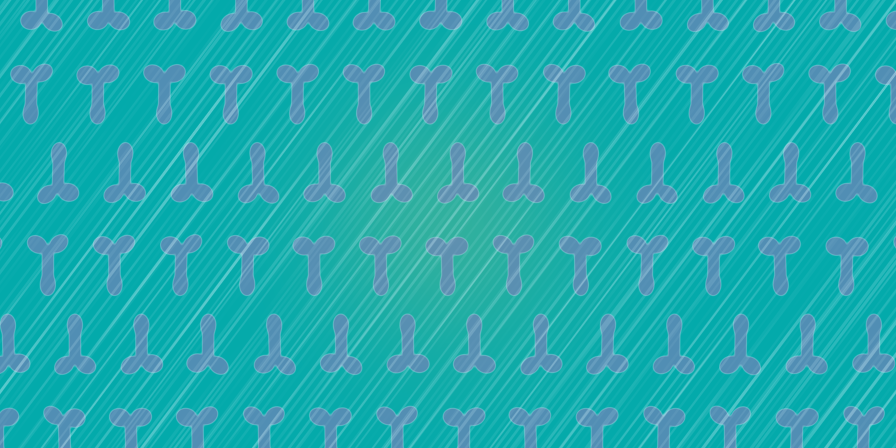
This pattern is drawn by a WebGL 2 fragment shader. Its source:

```glsl
#version 300 es
precision highp float;
// Staggered rows of two-lobed, round-tipped stems, alternately upright and inverted, under slanted pale streaks on teal.

#define COLUMN_PITCH 0.1486
#define PAIR_PITCH 0.3828
#define PAIR_SHIFT 0.0371
#define HALF_HEIGHT 0.0685
#define OUTLINE_WIDTH 0.0026
#define FILL_OPACITY 0.7
#define FINE_PITCH 0.0165
#define BOLD_PITCH 0.047
#define GLOW_RADIUS 0.3

uniform vec2 u_resolution;
out vec4 fragColor;

const vec3 TEAL = vec3(0.01, 0.665, 0.67);
const vec3 GLOW = vec3(0.19, 0.69, 0.62);
const vec3 VIOLET = vec3(0.45, 0.51, 0.72);
const vec3 PALE = vec3(0.85, 0.97, 1.0);

float hash(vec2 p) {
    return fract(sin(dot(p, vec2(127.1, 311.7))) * 43758.5453);
}

float smoothMin(float a, float b, float k) {
    float h = max(k - abs(a - b), 0.0) / k;
    return min(a, b) - h * h * k * 0.25;
}

float ellipse(vec2 p, vec2 radii) {
    float k = length(p / radii);
    return k * (k - 1.0) / max(length(p / (radii * radii)), 0.001);
}

float box(vec2 p, vec2 halfSize) {
    vec2 d = abs(p) - halfSize;
    return length(max(d, 0.0)) + min(max(d.x, d.y), 0.0);
}

// Stem with its tip at y = 1 and its lobes near y = -0.6
float stem(vec2 p, vec2 id) {
    p.x -= (hash(id + 3.1) - 0.5) * 0.06 * p.y;
    float d = box(p - vec2(0.0, -0.05), vec2(0.19, 0.6));
    d = smoothMin(d, ellipse(p - vec2(0.0, 0.65), vec2(0.25, 0.35)), 0.08);
    for (int i = 0; i < 2; i++) {
        float side = float(i) * 2.0 - 1.0;
        float vary = hash(id + float(i) * 17.3) - 0.5;
        vec2 q = vec2(p.x * side, p.y) - vec2(0.35, -0.64 + vary * 0.1);
        float tilt = -0.4 + vary * 0.7;
        float c = cos(tilt), s = sin(tilt);
        q = vec2(c * q.x + s * q.y, c * q.y - s * q.x);
        d = smoothMin(d, ellipse(q, vec2(0.34, 0.28 + vary * 0.05)), 0.1);
    }
    return d;
}

// Signed distance to the stem in the cell that holds p
float stemRows(vec2 p) {
    float depth = 0.7031 - p.y;
    float pair = floor(depth / PAIR_PITCH);
    float local = depth - pair * PAIR_PITCH;
    float inverted = step(0.1927, local);
    float x = p.x - mix(0.1302, 0.1068, inverted) - pair * PAIR_SHIFT;
    float column = floor(x / COLUMN_PITCH + 0.5);
    float y = mix(0.0898 - local, local - 0.2943, inverted);
    vec2 q = vec2(x - column * COLUMN_PITCH, y) / HALF_HEIGHT;
    return stem(q, vec2(column, pair * 2.0 + inverted)) * HALF_HEIGHT;
}

// Parallel streaks with random place, width, strength and fading along their length
float streaks(vec2 p, float pitch, float width, float seed, float pixel) {
    vec2 st = vec2(dot(p, vec2(0.8, -0.6)), dot(p, vec2(0.6, 0.8)));
    float id = floor(st.x / pitch);
    float random = hash(vec2(id, seed));
    float center = (id + 0.5 + (random - 0.5) * 0.5) * pitch;
    float halfWidth = width * mix(0.3, 0.6, hash(vec2(id, seed + 5.0)));
    float along = st.y * 2.6 + random * 9.0;
    float from = hash(vec2(id, floor(along) + seed));
    float to = hash(vec2(id, floor(along) + 1.0 + seed));
    float strength = mix(from, to, smoothstep(0.0, 1.0, fract(along)));
    float line = 1.0 - smoothstep(-pixel, pixel, abs(st.x - center) - halfWidth);
    return line * strength;
}

void main() {
    vec2 p = gl_FragCoord.xy / u_resolution.y;
    float pixel = 0.7 / u_resolution.y;

    // Ground with a soft central glow
    vec2 fromCenter = p - vec2(0.5 * u_resolution.x / u_resolution.y, 0.5);
    float glow = exp(-dot(fromCenter, fromCenter) / (GLOW_RADIUS * GLOW_RADIUS));
    vec3 color = mix(TEAL, GLOW, glow);

    // Translucent stems with a thin pale edge
    float d = stemRows(p);
    color = mix(color, VIOLET, FILL_OPACITY * (1.0 - smoothstep(-pixel, pixel, d)));
    float edge = 1.0 - smoothstep(-pixel, pixel, abs(d) - 0.5 * OUTLINE_WIDTH);
    color = mix(color, PALE, 0.26 * edge);

    // Fine and bold streaks over everything
    float fine = streaks(p, FINE_PITCH, 0.006, 1.7, pixel);
    float bold = streaks(p, BOLD_PITCH, 0.006, 8.3, pixel);
    color = mix(color, PALE, clamp(0.19 * fine + 0.36 * bold, 0.0, 0.4));

    fragColor = vec4(color, 1.0);
}
```
